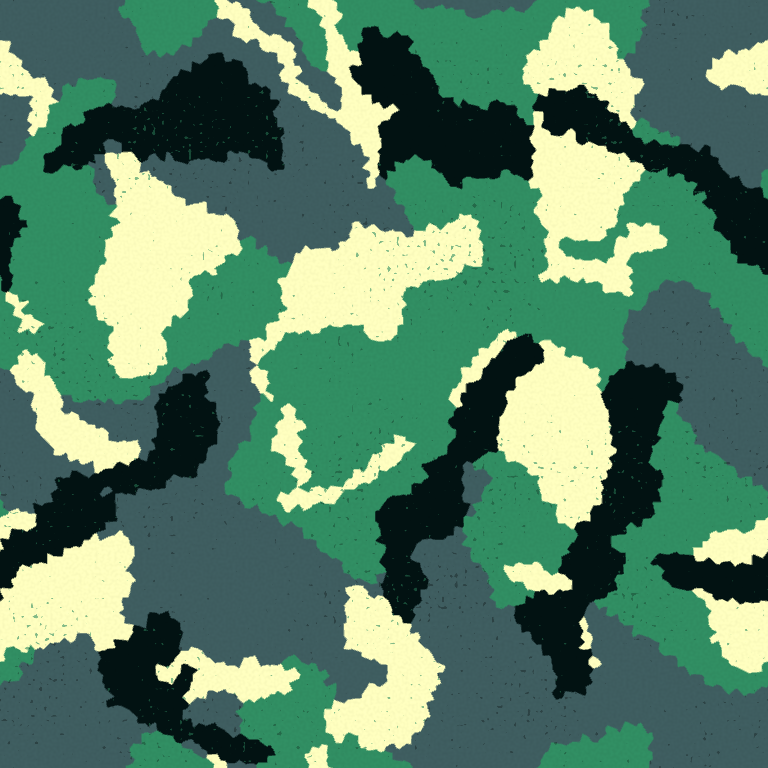
Reproduce this pattern procedurally as a three.js fragment shader.

```glsl
// Seamless four-colour camouflage: slate ground, green noise patches, then
// scattered bent strokes in cream and black. Positions snap to tiny Voronoi
// sites for ragged, chipped outlines; faint flecks give a worn surface.
varying vec2 vUv;

vec2 hash2(vec2 p) {
  vec3 q = fract(p.xyx * vec3(0.1031, 0.1030, 0.0973));
  q += dot(q, q.yzx + 33.33);
  return fract((q.xx + q.yz) * q.zy);
}

// Wraps a lattice cell into 0..n-1 so that everything tiles.
vec2 wrapCell(vec2 cell, float n) {
  return floor(mod(cell + 0.5, n));
}

float corner(vec2 cell, vec2 d, float n, float seed) {
  float a = 6.28318 * hash2(wrapCell(cell, n) + seed).x;
  return dot(vec2(cos(a), sin(a)), d);
}

// Gradient noise with n repeats of its lattice across the canvas.
float noise(vec2 p, float n, float seed) {
  p *= n;
  vec2 i = floor(p), f = p - i;
  vec2 u = f * f * f * (f * (f * 6.0 - 15.0) + 10.0);
  vec2 e = vec2(1.0, 0.0);
  return mix(
    mix(corner(i, f, n, seed), corner(i + e, f - e, n, seed), u.x),
    mix(corner(i + e.yx, f - e.yx, n, seed), corner(i + 1.0, f - 1.0, n, seed), u.x),
    u.y);
}

// Nearest Voronoi site: turns smooth outlines into small angular teeth.
vec2 shatter(vec2 p, float n) {
  vec2 base = floor(p * n), best = p;
  float nearest = 9.0;
  for (int y = -1; y <= 1; y++)
  for (int x = -1; x <= 1; x++) {
    vec2 id = base + vec2(float(x), float(y));
    vec2 site = id + hash2(wrapCell(id, n) + 7.0);
    float d = distance(site, p * n);
    if (d < nearest) { nearest = d; best = site / n; }
  }
  return best;
}

// Distance to a segment whose radius goes from ra to rb.
float taper(vec2 p, vec2 a, vec2 b, float ra, float rb) {
  float t = clamp(dot(p - a, b - a) / dot(b - a, b - a), 0.0, 1.0);
  return distance(p, mix(a, b, t)) - mix(ra, rb, t);
}

// One bent, tapered stroke per grid cell; sizes are spread by index, mostly thin.
float strokes(vec2 p, float n, float seed, vec2 arms, vec2 radii, float spread) {
  vec2 base = floor(p * n);
  float d = 1.0;
  for (int y = -1; y <= 1; y++)
  for (int x = -1; x <= 1; x++) {
    vec2 id = base + vec2(float(x), float(y));
    vec2 cell = wrapCell(id, n);
    float k = cell.x + n * cell.y + seed;
    vec2 mid = (id + 0.5 + 0.65 * (hash2(cell + seed) - 0.5)) / n;
    vec2 turn = (hash2(cell + seed + 31.0) - 0.5) * vec2(spread, 1.5);
    float arm = mix(arms.x, arms.y, fract(k * 0.755));
    float size = fract(k * 0.618);
    float r = mix(radii.x, radii.y, size * size);
    vec2 a = mid + arm * vec2(cos(turn.x + turn.y), sin(turn.x + turn.y));
    vec2 b = mid - arm * vec2(cos(turn.x - turn.y), sin(turn.x - turn.y));
    d = min(d, taper(p, a, mid, r * 1.3, r));
    d = min(d, taper(p, mid, b, r, r * 0.7));
  }
  return d;
}

float patches(vec2 p) {
  return noise(p, 3.0, 11.0) + 0.85 * noise(p, 5.0, 23.0) + 0.3 * noise(p, 9.0, 29.0);
}

// Layer weights: x green, y cream, z black, w slate.
vec4 layers(vec2 p) {
  vec2 q = shatter(p, 90.0);
  vec2 w = q + 0.09 * vec2(noise(q, 5.0, 41.0), noise(q, 5.0, 53.0))
             + 0.04 * vec2(noise(q, 14.0, 61.0), noise(q, 14.0, 67.0));
  if (strokes(w, 3.0, 5.0, vec2(0.1, 0.17), vec2(0.029, 0.045), 2.6) < 0.0)
    return vec4(0.0, 0.0, 1.0, 0.0);
  if (strokes(w, 4.0, 83.0, vec2(0.04, 0.12), vec2(0.011, 0.074), 6.28) < 0.0)
    return vec4(0.0, 1.0, 0.0, 0.0);
  // Subtracting the half-shifted field splits the ground into near halves.
  if (patches(q) - patches(q + 0.5) > -0.02) return vec4(1.0, 0.0, 0.0, 0.0);
  return vec4(0.0, 0.0, 0.0, 1.0);
}

void main() {
  vec3 green = vec3(0.19, 0.555, 0.385), cream = vec3(0.995, 0.995, 0.745);
  vec3 black = vec3(0.008, 0.07, 0.07), slate = vec3(0.245, 0.365, 0.375);
  vec2 p = vUv + vec2(0.585, 0.7);

  // Four samples smooth the ragged edges.
  vec2 s = vec2(0.00025, 0.00075);
  vec4 k = 0.25 * (layers(p + s) + layers(p - s)
                 + layers(p + vec2(s.y, -s.x)) + layers(p - vec2(s.y, -s.x)));
  vec3 color = k.x * green + k.y * cream + k.z * black + k.w * slate;

  // Sparse flecks, denser in worn areas, plus a faint fine grain.
  float wear = noise(p, 170.0, 71.0) + 0.3 * noise(p, 7.0, 79.0)
             + 0.25 * noise(p, 61.0, 97.0);
  float fleck = smoothstep(0.45, 0.58, wear);
  vec3 worn = k.x * green * 0.75 + k.y * mix(cream, green, 0.6)
            + k.z * mix(black, green, 0.45) + k.w * slate * 0.72;
  color = mix(color, worn, fleck);
  color *= 1.0 + 0.04 * noise(p, 240.0, 89.0);
  gl_FragColor = vec4(color, 1.0);
}
```
